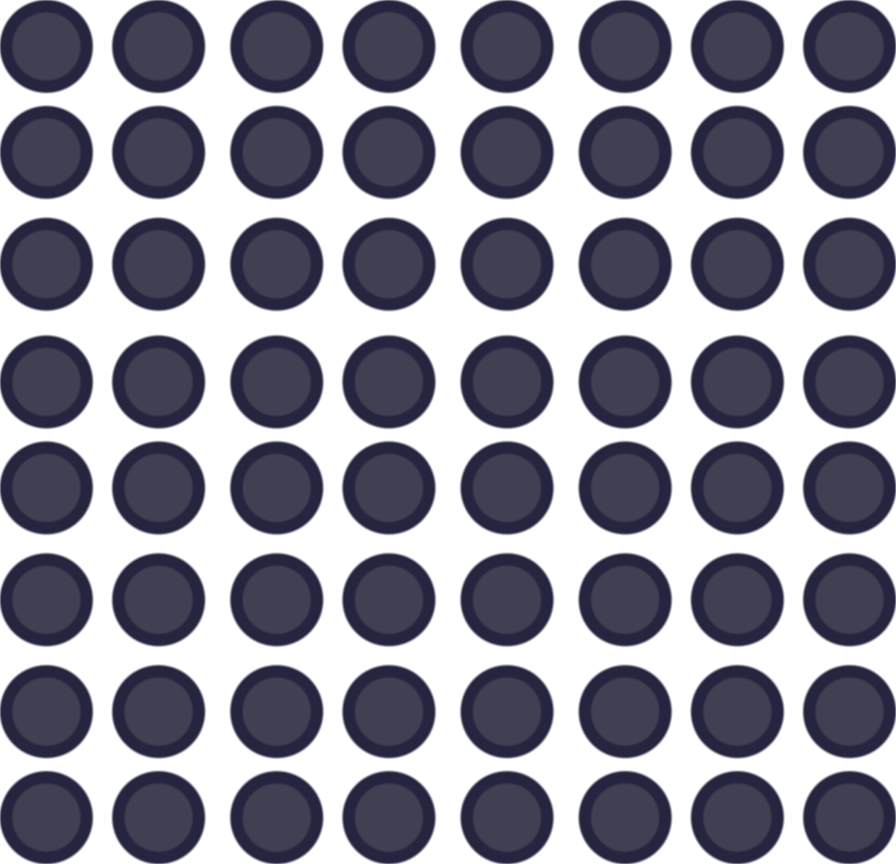
Write a Shadertoy shader that draws this pattern.

```glsl
// An 8 by 8 grid of dark rimmed discs on white, with slightly uneven gaps.
// Centres sit on a fine lattice; the nearest column and row give one
// circle distance, which is cut twice to form the rim and the core.

#define COUNT 8
#define DISC_RADIUS 0.0518
#define CORE_RADIUS 0.0380
#define EDGE_SOFTNESS 0.0021
#define PAPER_COLOR vec3(1.0)
#define RIM_COLOR vec3(0.148, 0.145, 0.250)
#define CORE_COLOR vec3(0.255, 0.250, 0.325)

// Lattice positions of the centres, columns from the left, rows from the top.
const float COLUMN_STEPS[COUNT] = float[COUNT](0.0, 19.0, 39.0, 58.0, 78.0, 98.0, 117.0, 136.0);
const float ROW_STEPS[COUNT] = float[COUNT](0.0, 18.0, 37.0, 57.0, 75.0, 94.0, 113.0, 131.0);

// Offset along one axis to the closest of two values.
float nearer(float a, float b) {
    return abs(a) < abs(b) ? a : b;
}

// Coverage of a disc, softened by at least one screen pixel.
float discMask(float dist, float radius, float pixel) {
    float soft = max(EDGE_SOFTNESS, 0.75 * pixel);
    return 1.0 - smoothstep(-soft, soft, dist - radius);
}

void mainImage(out vec4 fragColor, in vec2 fragCoord) {
    // Canvas units: width is 1, with y measured down from the top.
    float pixel = 1.0 / iResolution.x;
    vec2 canvas = vec2(1.0, iResolution.y * pixel);
    vec2 p = vec2(fragCoord.x, iResolution.y - fragCoord.y) * pixel;

    // Outer discs touch the canvas border, which fixes the lattice size.
    vec2 lattice = (canvas - 2.0 * DISC_RADIUS)
                 / vec2(COLUMN_STEPS[COUNT - 1], ROW_STEPS[COUNT - 1]);

    // Nearest disc centre, found separately on each axis.
    vec2 offset = vec2(10.0);
    for (int i = 0; i < COUNT; i++) {
        vec2 centre = DISC_RADIUS + lattice * vec2(COLUMN_STEPS[i], ROW_STEPS[i]);
        vec2 delta = p - centre;
        offset = vec2(nearer(offset.x, delta.x), nearer(offset.y, delta.y));
    }
    float dist = length(offset);

    // Paper, then rim, then core.
    vec3 color = mix(PAPER_COLOR, RIM_COLOR, discMask(dist, DISC_RADIUS, pixel));
    color = mix(color, CORE_COLOR, discMask(dist, CORE_RADIUS, pixel));
    fragColor = vec4(color, 1.0);
}
```
